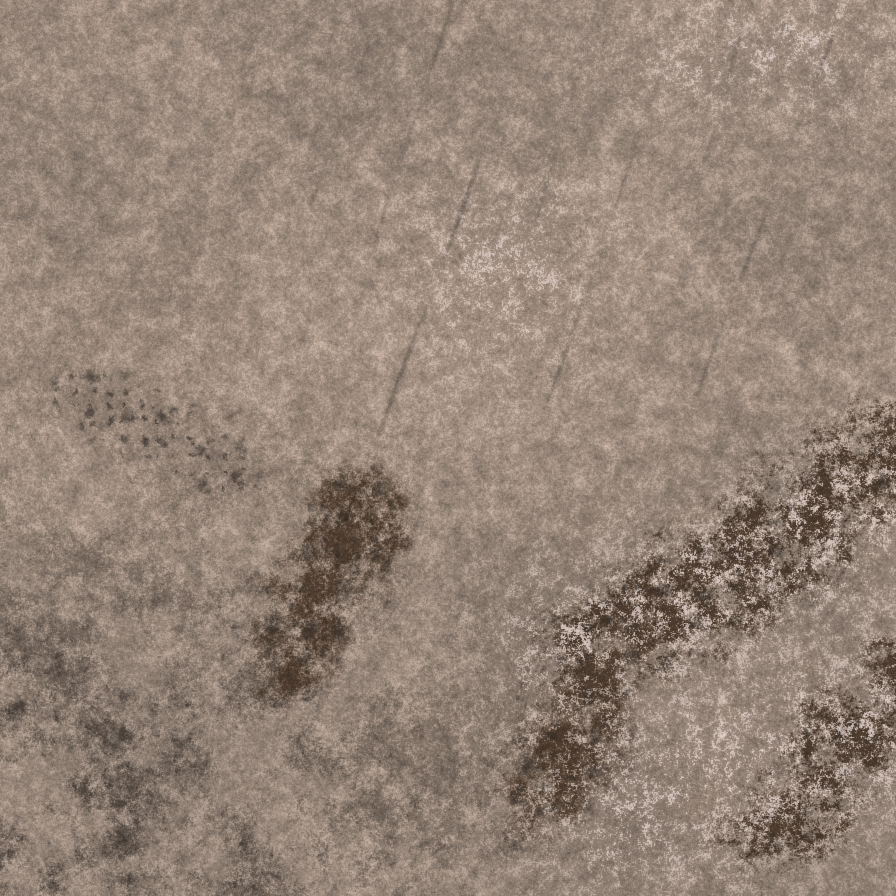
A WebGL 2 fragment shader for this texture:

```glsl
#version 300 es
precision highp float;
// Weathered taupe concrete: cloudy gradient noise with worn patches and grain,
// soot in the lower left, ragged brown stains along warped segments,
// clustered dark spots, pale mineral flecks and faint slanted scratches.
#define BASE_COLOR vec3(0.600, 0.533, 0.483)
#define WARM_COLOR vec3(0.670, 0.590, 0.530)
#define PALE_COLOR vec3(0.770, 0.720, 0.705)
#define SOOT_COLOR vec3(0.285, 0.250, 0.222)
#define RUST_COLOR vec3(0.290, 0.220, 0.165)
#define CLOUD_CONTRAST 0.10
#define MOTTLE_CONTRAST 0.07
#define GRAIN_CONTRAST 0.115
#define SOOT_AMOUNT 0.85
#define SCRATCH_COUNT 7
#define SCRATCH_WIDTH 0.0028
uniform vec2 u_resolution;
out vec4 fragColor;

vec2 hash2(vec2 cell) {
    uvec2 v = uvec2(ivec2(cell)) * 1664525u + 1013904223u;
    for (int i = 0; i < 2; i++) {
        v.x += v.y * 1664525u;
        v.y += v.x * 1664525u;
        v ^= v >> 16u;
    }
    return vec2(v & 65535u) / 65535.0;
}

float cornerRamp(vec2 cell, vec2 offset) {
    float angle = 6.2832 * hash2(cell).x;
    return dot(vec2(cos(angle), sin(angle)), offset);
}

float gradientNoise(vec2 p) {
    vec2 i = floor(p), f = p - i, e = vec2(1.0, 0.0);
    vec2 s = f * f * f * (f * (f * 6.0 - 15.0) + 10.0);
    float low = mix(cornerRamp(i, f), cornerRamp(i + e, f - e), s.x);
    float high = mix(cornerRamp(i + e.yx, f - e.yx), cornerRamp(i + 1.0, f - 1.0), s.x);
    return mix(low, high, s.y);
}

// Five rotated octaves, each twice as fine; gain sets the roughness
float fbm(vec2 p, float gain) {
    float sum = 0.0, amplitude = 1.0;
    for (int i = 0; i < 5; i++) {
        p = mat2(1.6, 1.2, -1.2, 1.6) * p + 7.3;
        sum += amplitude * gradientNoise(p);
        amplitude *= gain;
    }
    return sum;
}

float segmentDistance(vec2 p, vec2 a, vec2 b) {
    vec2 ab = b - a;
    return length(p - a - ab * clamp(dot(p - a, ab) / dot(ab, ab), 0.0, 1.0));
}

// Soft falloff around a segment
float streak(vec2 p, vec2 a, vec2 b, float width) {
    float d = segmentDistance(p, a, b) / width;
    return exp(-d * d);
}

float blob(vec2 p, vec2 center, vec2 size) {
    vec2 d = (p - center) / size;
    return exp(-dot(d, d));
}

// One round spot of random size in each cell
float spots(vec2 p) {
    vec2 cell = floor(p), h = hash2(cell);
    float radius = 0.08 + 0.16 * h.x;
    return 1.0 - smoothstep(radius * 0.2, radius * 1.5, length(p - cell - 0.35 - 0.3 * h));
}

float scratches(vec2 p) {
    float ink = 0.0;
    for (int i = 0; i < SCRATCH_COUNT; i++) {
        vec2 h = hash2(vec2(float(i), 31.0));
        vec2 top = vec2(0.42 + 0.085 * float(i), 1.04 - 0.08 * h.x);
        vec2 run = vec2(-0.26 - 0.12 * h.x, -1.0) * (0.2 + 0.4 * h.y);
        ink = max(ink, streak(p, top, top + run, SCRATCH_WIDTH) * (0.35 + 0.5 * h.y));
    }
    return ink * smoothstep(-0.4, 0.4, gradientNoise(p * 11.0));
}

void main() {
    vec2 uv = gl_FragCoord.xy / u_resolution;
    float mottle = fbm(uv * 12.0, 0.75), grain = fbm(uv * 17.0 + 5.0, 1.08);
    float patches = fbm(uv * 3.3 + 3.0, 0.75);
    vec2 warped = uv + 0.035 * vec2(fbm(uv * 4.5, 0.65), fbm(uv * 4.5 + 17.0, 0.65));
    // Ground: clouds, a warm worn band, worn patches, mottling
    float warm = blob(warped, vec2(0.36, 0.58), vec2(0.36, 0.15));
    warm += 0.7 * smoothstep(0.1, 0.7, patches + 0.3 * mottle);
    vec3 color = mix(BASE_COLOR, WARM_COLOR, 0.75 * min(warm, 1.0));
    color *= 1.0 + CLOUD_CONTRAST * fbm(uv * 1.5, 0.6) + MOTTLE_CONTRAST * mottle;
    // Soot
    float soot = blob(uv, vec2(0.03, 0.05), vec2(0.56, 0.36));
    soot *= smoothstep(-0.5, 1.0, 1.2 * patches + 0.55 * mottle - 0.25 * grain);
    color = mix(color, SOOT_COLOR, SOOT_AMOUNT * soot);
    // Stains: two compact blotches and two broken diagonal bands
    float blotch = max(streak(warped, vec2(0.32, 0.25), vec2(0.40, 0.43), 0.05),
                       streak(warped, vec2(0.61, 0.12), vec2(0.70, 0.28), 0.05));
    float band = max(streak(warped, vec2(0.67, 0.27), vec2(1.02, 0.51), 0.075),
                     streak(warped, vec2(0.87, 0.07), vec2(1.02, 0.26), 0.06));
    float trail = streak(warped, vec2(0.08, 0.56), vec2(0.27, 0.48), 0.04);
    float rust = smoothstep(0.15, 1.2, blotch * (1.0 + 0.8 * mottle - 0.25 * grain));
    rust = max(rust, smoothstep(0.3, 1.4, band * (0.9 + 1.1 * mottle - 0.6 * grain)));
    color = mix(color, RUST_COLOR, 0.9 * rust);
    // Dark spots gathered near stains and soot
    vec2 ragged = uv + 0.008 * vec2(mottle, fbm(uv * 15.0 + 9.0, 0.75));
    float cluster = smoothstep(0.1, 0.8, blotch + 0.6 * band + 0.7 * trail + 0.9 * soot);
    float dark = max(spots(ragged * 25.0), spots(ragged * 54.0 + 5.0));
    color = mix(color, SOOT_COLOR * 0.8, 0.6 * dark * cluster + 0.15 * trail);
    // Pale mineral flecks
    float bloom = blob(warped, vec2(0.56, 0.70), vec2(0.09, 0.09)) + blob(warped, vec2(0.85, 0.94), vec2(0.14, 0.06))
        + streak(warped, vec2(0.64, 0.28), vec2(1.0, 0.45), 0.08) + streak(warped, vec2(0.70, 0.10), vec2(1.0, 0.20), 0.10);
    float fleck = smoothstep(0.1, 1.1, grain + 0.5 * mottle);
    color = mix(color, PALE_COLOR, fleck * (0.1 + 0.6 * min(bloom, 1.0)));
    // Scratches and grain
    color *= 1.0 - 0.3 * scratches(uv + 0.003 * gradientNoise(uv * 14.0));
    color *= 1.0 + GRAIN_CONTRAST * grain;
    fragColor = vec4(color, 1.0);
}
```
